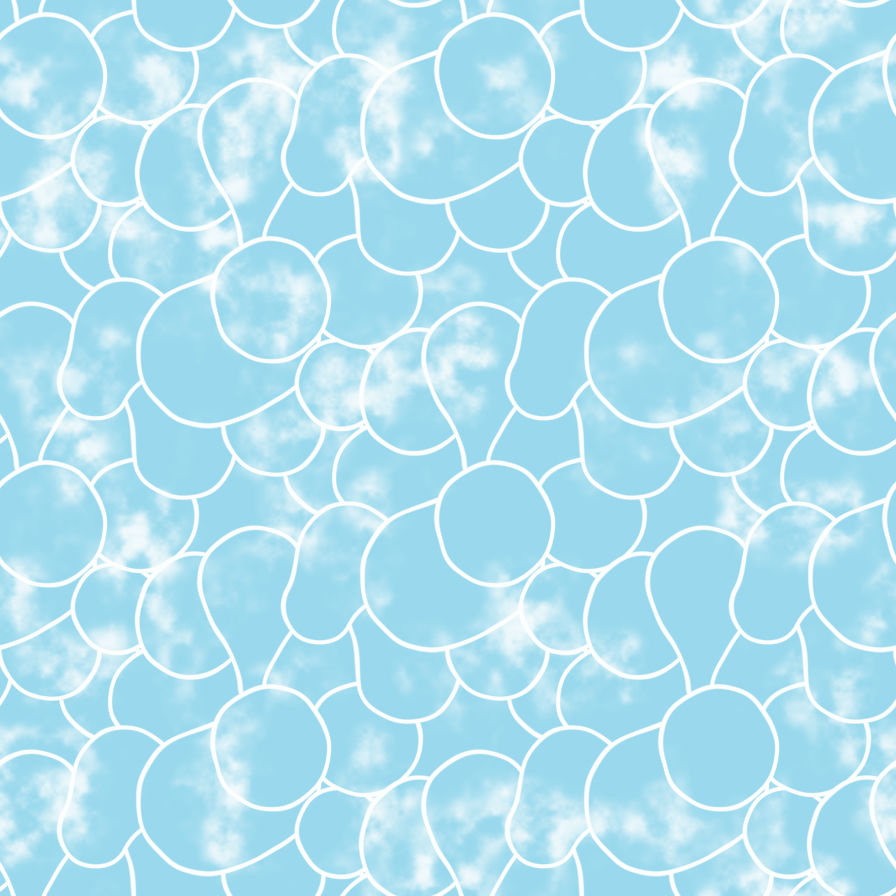
Reproduce this pattern procedurally as a three.js fragment shader.

```glsl
varying vec2 vUv;

const float CANVAS = 768.0;      // design units across the canvas
const float REPEAT = 384.0;      // spacing of motifs along a row
const float LINE_HALF = 1.9;
const float SOFT = 0.8;
const float TAU = 6.2831853;
const vec3 WATER = vec3(0.605, 0.852, 0.93);
const vec3 FOAM = vec3(0.94, 0.975, 0.985);
const vec3 OUTLINE = vec3(0.99, 0.995, 0.995);

float hash(vec2 p) {
  vec3 q = fract(p.xyx * vec3(0.1031, 0.1030, 0.0973));
  q += dot(q, q.yzx + 33.33);
  return fract((q.x + q.y) * q.z);
}

// Value noise that wraps after the given number of cells
float wrapNoise(vec2 uv, float cells) {
  vec2 p = uv * cells;
  vec2 i = floor(p);
  vec2 f = fract(p);
  f = f * f * (3.0 - 2.0 * f);
  float low = mix(hash(mod(i, cells)), hash(mod(i + vec2(1.0, 0.0), cells)), f.x);
  float high = mix(hash(mod(i + vec2(0.0, 1.0), cells)), hash(mod(i + 1.0, cells)), f.x);
  return mix(low, high, f.y);
}

float fbm(vec2 uv, float cells) {
  float sum = 0.0;
  float weight = 0.5;
  for (int i = 0; i < 4; i++) {
    sum += weight * wrapNoise(uv + 0.17 * float(i), cells);
    cells *= 2.0;
    weight *= 0.5;
  }
  return sum / 0.9375;
}

// Offset to the nearest copy on the half-drop lattice
vec2 foldLattice(vec2 q) {
  vec2 k = vec2(q.x + q.y, q.x - q.y) / REPEAT;
  k -= floor(k + 0.5);
  return 0.5 * REPEAT * vec2(k.x + k.y, k.x - k.y);
}

// Distance to a repeated blob whose radius eases from one end to the other
float blob(vec2 p, vec2 a, vec2 b, float ra, float rb) {
  vec2 axis = b - a;
  vec2 q = foldLattice(p - 0.5 * (a + b)) + 0.5 * axis;
  float h = clamp(dot(q, axis) / dot(axis, axis), 0.0, 1.0);
  float radius = mix(ra, rb, h * h * (3.0 - 2.0 * h));
  float slope = 6.0 * h * (1.0 - h) * (rb - ra) / length(axis);
  return (length(q - h * axis) - radius) / sqrt(1.0 + slope * slope);
}

float disc(vec2 p, vec2 center, float radius) {
  return length(foldLattice(p - center)) - radius;
}

// Lay a shape on top: hide lines inside it, then stroke its border
float overlay(float ink, float d) {
  float outside = smoothstep(-SOFT, SOFT, d);
  float stroke = 1.0 - smoothstep(LINE_HALF - SOFT, LINE_HALF + SOFT, abs(d));
  return max(ink * outside, stroke);
}

// Slight hand-drawn waver that follows the lattice
vec2 waver(vec2 p) {
  vec2 k = TAU * vec2(p.x + p.y, p.x - p.y) / REPEAT;
  return vec2(sin(7.0 * k.x + 2.0 * k.y), sin(6.0 * k.y - 3.0 * k.x + 1.0));
}

// Overlapping pebbles, from back to front
float pebbleLines(vec2 p) {
  float nook = disc(p, vec2(293.0, 329.0), 38.0);
  float ink = overlay(0.0, disc(p, vec2(478.0, 208.0), 42.0));
  ink = overlay(ink, blob(p, vec2(522.0, 215.0), vec2(565.0, 215.0), 43.5, 43.0));
  ink = overlay(ink, nook);
  ink = overlay(ink, disc(p, vec2(312.0, 249.0), 48.0));
  ink = overlay(ink, blob(p, vec2(349.0, 191.0), vec2(325.0, 145.0), 44.0, 26.0));
  ink = overlay(ink, max(disc(p, vec2(427.0, 172.0), 43.0), -nook));
  ink = overlay(ink, blob(p, vec2(164.0, 149.0), vec2(168.0, 138.0), 47.0, 47.0));
  ink = overlay(ink, blob(p, vec2(219.0, 117.0), vec2(216.0, 206.0), 48.0, 10.0));
  ink = overlay(ink, blob(p, vec2(299.0, 91.0), vec2(273.0, 137.0), 43.0, 30.0));
  ink = overlay(ink, max(blob(p, vec2(180.0, 303.0), vec2(215.0, 288.0), 62.0, 59.0), -nook));
  return overlay(ink, blob(p, vec2(231.0, 254.0), vec2(233.0, 260.0), 49.0, 49.0));
}

// Patchy foam made of small soft puffs
float foamAmount(vec2 uv) {
  float patches = smoothstep(0.42, 0.7, fbm(uv, 12.0));
  float puffs = smoothstep(0.28, 0.78, fbm(uv + 0.37, 38.0));
  return patches * puffs;
}

void main() {
  vec2 p = vec2(vUv.x, 1.0 - vUv.y) * CANVAS;
  vec3 color = mix(WATER, FOAM, foamAmount(vUv));
  color = mix(color, OUTLINE, pebbleLines(p + 0.7 * waver(p)));
  gl_FragColor = vec4(color, 1.0);
}
```
